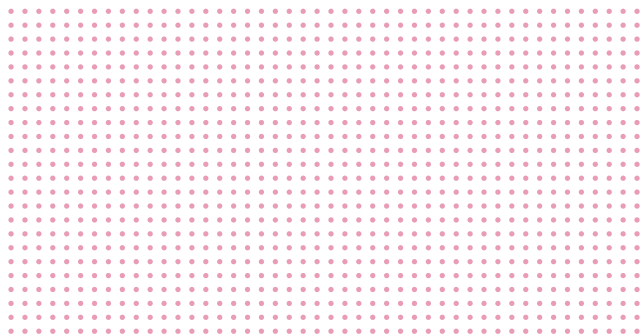
A Shadertoy shader for this pattern:

```glsl
// Square grid of small pink polka dots on white, 46 across and 24 down.

// Signed distance to the nearest dot of a square grid with a dot at the origin.
float dotGrid(vec2 p, float pitch, float radius) {
    vec2 cell = (fract(p / pitch + 0.5) - 0.5) * pitch;
    return length(cell) - radius;
}

void mainImage(out vec4 fragColor, in vec2 fragCoord) {
    // Canvas heights, measured from the upper left corner
    float pixel = 1.0 / iResolution.y;
    vec2 p = vec2(fragCoord.x, iResolution.y - fragCoord.y) * pixel;

    // First dot sits just inside the corner
    float d = dotGrid(p - vec2(0.0329, 0.0336), 0.0414, 0.0078);

    // One-pixel soft edge
    float ink = clamp(0.5 - d / pixel, 0.0, 1.0);
    fragColor = vec4(mix(vec3(1.0), vec3(0.91, 0.61, 0.71), ink), 1.0);
}
```
